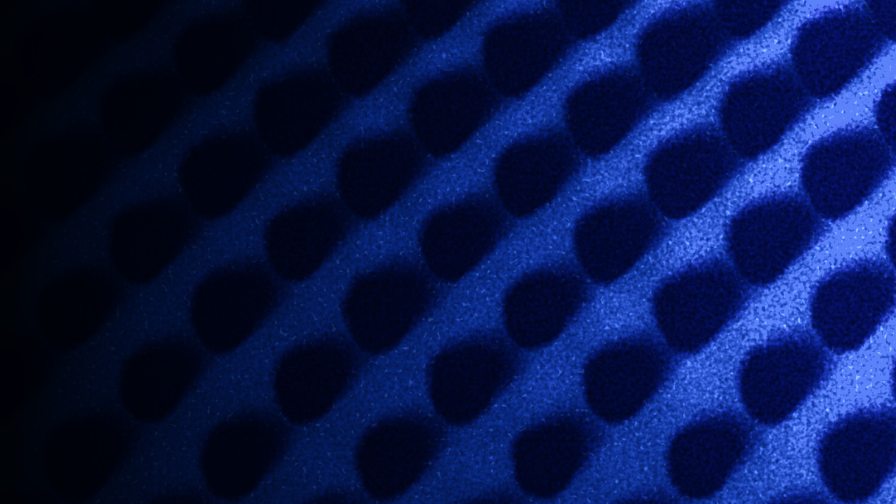
This pattern is drawn by a Shadertoy shader. Its source:

```glsl
const float TAU = 6.2831853;
const float COLUMN_WIDTH = 0.308;

vec2 hash2(vec2 p) {
    vec3 q = fract(p.xyx * vec3(0.1031, 0.1030, 0.0973));
    q += dot(q, q.yzx + 33.33);
    return fract((q.xx + q.yz) * q.zy);
}

float cornerGradient(vec2 cell, vec2 offset) {
    return dot(hash2(cell) * 2.0 - 1.0, offset);
}

float gradientNoise(vec2 p) {
    vec2 i = floor(p), f = fract(p);
    vec2 w = f * f * f * (f * (f * 6.0 - 15.0) + 10.0);
    vec2 e = vec2(1.0, 0.0);
    float low = mix(cornerGradient(i, f), cornerGradient(i + e, f - e), w.x);
    float high = mix(cornerGradient(i + e.yx, f - e.yx), cornerGradient(i + 1.0, f - 1.0), w.x);
    return mix(low, high, w.y);
}

// Row number; rows crowd together toward the top.
float rowAt(float y) {
    float d = y - 0.38;
    return d * (7.2 + 1.4 * d);
}

// Diagonal lattice coordinates, with a hollow at every integer pair.
vec2 latticeAt(vec2 p, float row) {
    float column = (p.x - 0.764 + 0.009 * row) / COLUMN_WIDTH;
    return vec2(column + 0.5 * row, column - 0.5 * row);
}

// Hollow with an upright left wall and a right wall leaning outward,
// crisp at the lower left and fading to the upper right.
float hollow(vec2 q, float size, float row) {
    float lean = 0.27 * clamp(q.y, -0.3, 0.35);
    float tail = max(dot(q / max(length(q), 0.001), vec2(0.75, 0.66)), 0.0);
    vec2 radius = vec2(0.24 + lean, 0.285 * (1.0 + 0.05 * row)) * size;
    vec2 s = pow(abs(vec2(q.x + 0.01 - lean, q.y) / radius), vec2(2.2));
    float d = pow(s.x + s.y, 1.0 / 2.2) / (1.0 + 0.2 * tail * tail * tail);
    float softness = mix(0.17, 0.4, tail);
    return 1.0 - smoothstep(1.0 - softness, 1.0 + softness, d);
}

float hollows(vec2 lattice, float row, float wobble) {
    vec2 nearest = floor(lattice + 0.5);
    float shadow = 0.0;
    for (int j = -1; j <= 1; j++) {
        for (int i = -1; i <= 1; i++) {
            vec2 site = nearest + vec2(i, j);
            vec2 d = lattice - site;
            vec2 q = vec2(0.5 * (d.x + d.y), 0.49 * (d.x - d.y));
            float size = 0.95 + 0.1 * hash2(site + 40.0).x + wobble;
            shadow = max(shadow, hollow(q, size, row));
        }
    }
    return shadow;
}

// Rounded crowns between the hollows, stronger on the far rows.
float foamShade(vec2 lattice, float row) {
    vec2 wave = 0.5 - 0.5 * cos(TAU * lattice);
    float depth = clamp(0.2 + 0.09 * row, 0.12, 0.58);
    float crown = 0.08 + 0.03 * clamp(row, 0.0, 4.0);
    return 1.0 - depth * (1.0 - wave.y) + crown * wave.x * wave.y;
}

// Side light from the right, lost in the upper left corner.
float sideLight(vec2 uv) {
    float light = 0.96 * max(uv.x - 0.01, 0.0) + 0.1 * smoothstep(0.55, 0.95, uv.x);
    float corner = smoothstep(0.5, 1.0, uv.y) * (1.0 - smoothstep(0.1, 0.65, uv.x));
    return light * (1.0 - 0.6 * corner) * mix(0.8, 1.0, smoothstep(0.0, 0.35, uv.y));
}

vec3 foamColor(float tone) {
    float t4 = pow(tone, 4.0);
    return vec3(0.03 * tone + 0.33 * t4, 0.01 + 0.26 * tone + 0.24 * t4, 0.03 + 0.95 * tone);
}

void mainImage(out vec4 fragColor, in vec2 fragCoord) {
    vec2 uv = fragCoord / iResolution.xy;
    vec2 p = fragCoord / iResolution.y;
    float row = rowAt(p.y);
    vec2 lattice = latticeAt(p, row);

    // Uneven edges and soft mottling
    float wobble = 0.1 * gradientNoise(p * 22.0) + 0.08 * gradientNoise(p * 80.0);
    float shadow = hollows(lattice, row, wobble);
    float mottling = 1.0 + 0.16 * gradientNoise(p * 9.0) + 0.12 * gradientNoise(p * 40.0);

    // Porous grain and tiny glints
    float grain = gradientNoise(p * 115.0) + 0.7 * gradientNoise(p * 180.0 + 17.0);
    float glint = smoothstep(0.2, 0.5, gradientNoise(p * 105.0 + 71.0));

    float light = sideLight(uv);
    float shadowTone = 0.18 + 0.14 * uv.x;
    float tone = light * mix(foamShade(lattice, row), shadowTone, shadow) * mottling;
    tone *= 1.0 + mix(0.44, 0.75, shadow) * grain;

    vec3 color = foamColor(clamp(tone, 0.0, 1.0));
    color.g *= 1.0 - 0.45 * shadow;
    color += vec3(0.22, 0.28, 0.34) * glint * light * (1.0 - 0.9 * shadow);
    fragColor = vec4(min(color, 1.0), 1.0);
}
```
